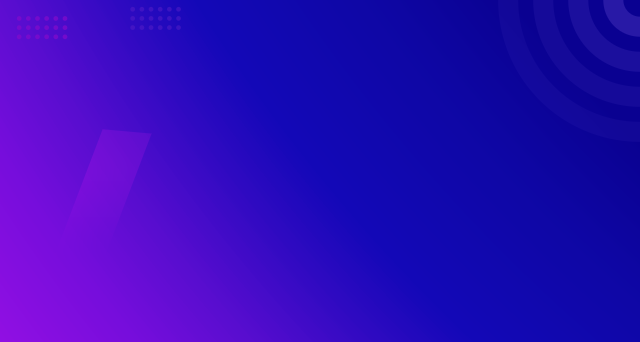
Write a Shadertoy shader that draws this background.

```glsl
// Violet to deep blue diagonal gradient with corner rings, dot grids and a faint slanted bar.

// Linear 0..1 ramp between two positions.
float ramp(float a, float b, float x) {
    return clamp((x - a) / (b - a), 0.0, 1.0);
}

// Antialiased coverage of a signed distance; one unit is the canvas height.
float cover(float d) {
    return clamp(0.5 - d * iResolution.y, 0.0, 1.0);
}

// Six by three dots, starting at the top left dot and running right and down.
float dotGrid(vec2 p, vec2 first) {
    const float pitch = 0.0268;
    vec2 q = (p - first) / pitch;
    vec2 cell = clamp(floor(q + 0.5), vec2(0.0, -2.0), vec2(5.0, 0.0));
    return cover(length(q - cell) * pitch - 0.0068);
}

vec3 diagonalGradient(float s) {
    vec3 col = vec3(0.57, 0.06, 0.89);
    col = mix(col, vec3(0.46, 0.05, 0.86), ramp(-0.58, -0.25, s));
    col = mix(col, vec3(0.34, 0.05, 0.81), ramp(-0.25, 0.0, s));
    col = mix(col, vec3(0.19, 0.04, 0.76), ramp(0.0, 0.25, s));
    col = mix(col, vec3(0.075, 0.03, 0.72), ramp(0.25, 0.46, s));
    col = mix(col, vec3(0.065, 0.03, 0.68), ramp(0.46, 0.68, s));
    col = mix(col, vec3(0.055, 0.025, 0.64), ramp(0.68, 0.92, s));
    return mix(col, vec3(0.04, 0.005, 0.57), ramp(0.92, 1.22, s));
}

void mainImage(out vec4 fragColor, in vec2 fragCoord) {
    vec2 p = fragCoord / iResolution.y;
    float aspect = iResolution.x / iResolution.y;

    // Background: slightly bowed diagonal with soft banding
    vec2 fromTop = vec2(p.x, 1.0 - p.y);
    float along = dot(fromTop, vec2(0.632, 0.775)) - 1.0;
    float s = dot(fromTop, vec2(0.775, -0.632)) + 0.06 - 0.10 * along * along;
    s = mix(s, (floor(s * 24.0) + 0.5) / 24.0, 0.25);
    vec3 col = diagonalGradient(s);

    // Slanted bar, dissolving downwards
    float down = 0.622 - p.y;
    float across = p.x - 0.300 + 0.38 * down;
    float side = (abs(across - 0.074) - 0.074) * 0.935;
    float top = -down - 0.085 * (0.148 - across) + 0.0126;
    float bar = cover(max(side, top)) * (1.0 - smoothstep(0.08, 0.38, down));
    col += vec3(0.095, 0.008, 0.025) * bar;

    // Dot grids
    col = mix(col, vec3(0.50, 0.04, 0.80), 0.75 * dotGrid(p, vec2(0.056, 0.946)));
    col = mix(col, vec3(0.34, 0.12, 0.78), 0.5 * dotGrid(p, vec2(0.388, 0.973)));

    // Concentric rings, fading outwards from the top right corner
    float radius = length(p - vec2(aspect, 1.0));
    for (int i = 0; i < 4; i++) {
        float k = float(i);
        float ring = cover(abs(radius - 0.078 - 0.1025 * k) - 0.0293);
        col = mix(col, vec3(0.65, 0.50, 1.0), ring * (0.03 + 0.16 * exp(-0.7 * k)));
    }

    fragColor = vec4(col, 1.0);
}
```
